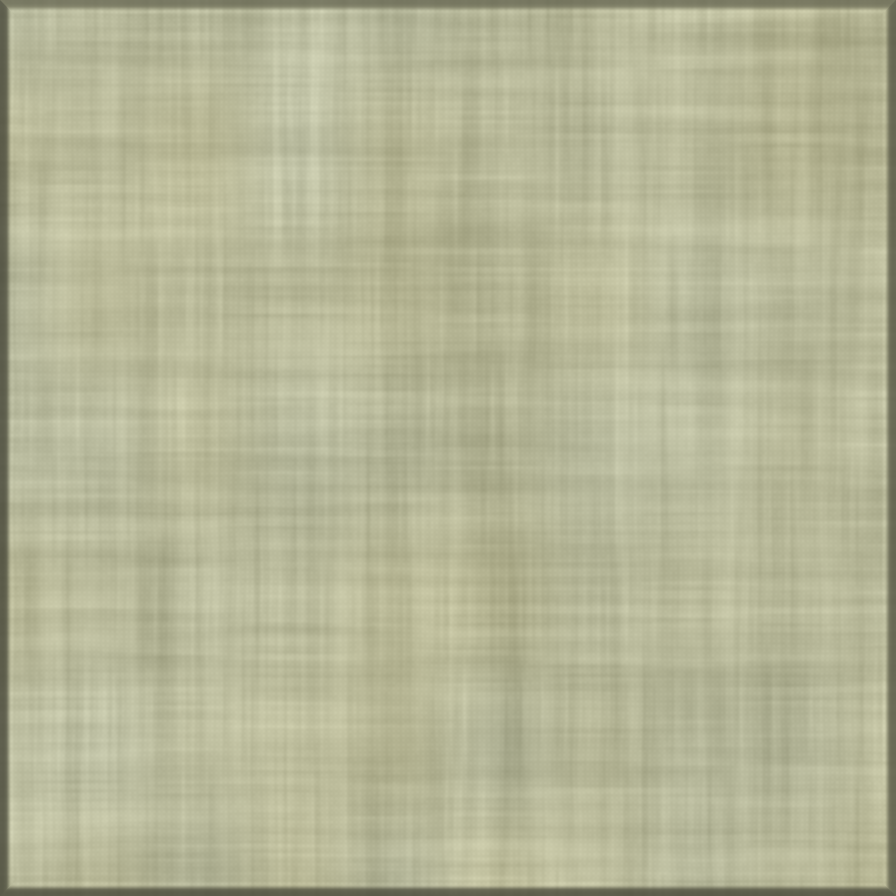
Write a Shadertoy shader that draws this texture.

```glsl
// A square of pale sage linen with a narrow dark bevelled rim.
// Stretched value noise at several widths makes the crossing threads;
// a fine woven ripple covers them, and the nearest side shades the rim.

float hash(vec2 p) {
    vec3 q = fract(vec3(p.xyx) * 0.1031);
    q += dot(q, q.yzx + 33.33);
    return fract((q.x + q.y) * q.z);
}

float noise(vec2 p) {
    vec2 cell = floor(p), f = fract(p);
    f = f * f * (3.0 - 2.0 * f);
    float low = mix(hash(cell), hash(cell + vec2(1, 0)), f.x);
    float high = mix(hash(cell + vec2(0, 1)), hash(cell + vec2(1, 1)), f.x);
    return mix(low, high, f.y);
}

// Streaks that vary quickly across p.x and slowly along p.y
float threads(vec2 p, float seed) {
    float sum = 0.0, width = 11.0, along = 2.0;
    for (int i = 0; i < 5; i++) {
        vec2 q = vec2(p.x * width, p.y * along) + seed + float(i) * 37.3;
        sum += noise(q) - 0.5;
        width *= 2.05;
        along *= 1.45;
    }
    return sum;
}

// Over-and-under ripple of the finest yarns
float weave(vec2 p) {
    vec2 wobble = vec2(noise(p * 14.0), noise(p * 14.0 + 50.0)) * 0.004;
    vec2 yarn = cos(6.28318 * 188.0 * (p + wobble));
    return 0.4 * (yarn.x + yarn.y) + 0.5 * yarn.x * yarn.y;
}

vec3 linen(vec2 p) {
    float warp = threads(p, 11.0);
    float weft = threads(p.yx, 213.0);
    float patches = noise(p * 5.0 + 71.0) - 0.5;
    float grain = noise(p * 230.0) - 0.5;
    float tone = 0.723 + 0.043 * warp + 0.040 * weft
               + 0.018 * patches + 0.012 * grain + 0.009 * weave(p);

    // Some crossings fade towards a cooler, bluish green
    float cool = noise(p * vec2(9.0, 6.0) + 130.0) - 0.5;
    return vec3(tone - 0.012 * cool, tone + 0.002, tone - 0.122 + 0.024 * cool);
}

void mainImage(out vec4 fragColor, in vec2 fragCoord) {
    vec2 uv = fragCoord / iResolution.xy;
    vec3 color = linen(uv);

    // Nearest side decides the rim shade, which gives mitred corners
    vec2 toSide = min(uv, 1.0 - uv);
    float inset = min(toSide.x, toSide.y);
    float sideShade = uv.x < 0.5 ? 0.36 : 0.41;
    float endShade = uv.y < 0.5 ? 0.37 : 0.47;
    float miter = smoothstep(-0.0015, 0.0015, toSide.x - toSide.y);
    float shade = mix(sideShade, endShade, miter);
    shade += 0.05 * smoothstep(0.003, 0.009, inset);
    vec3 rim = shade * vec3(1.0, 1.0, 0.81) + 0.25 * (color - vec3(0.72, 0.72, 0.60));

    // Soft inner edge with a faint highlight beside it
    color += 0.03 * exp(-pow((inset - 0.0135) / 0.002, 2.0));
    color = mix(rim, color, smoothstep(0.0065, 0.0125, inset));

    fragColor = vec4(clamp(color, 0.0, 1.0), 1.0);
}
```
